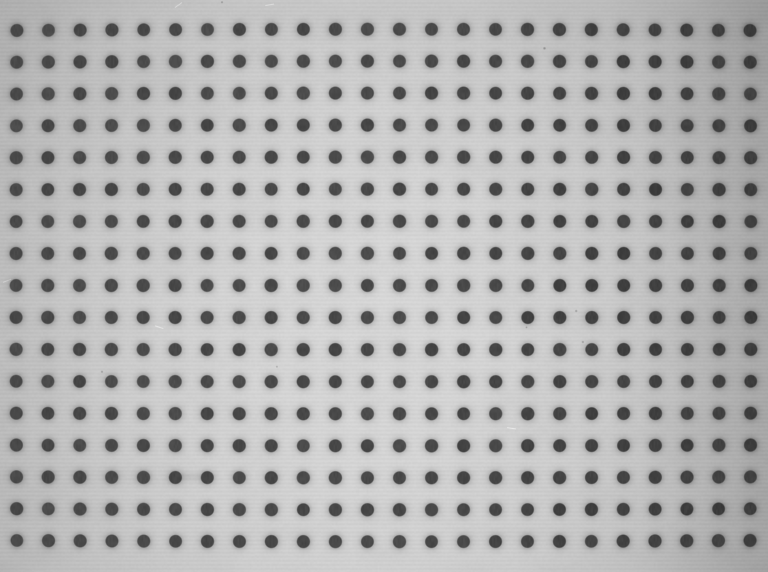
This pattern is drawn by a Shadertoy shader. Its source:

```glsl
const vec2 GRID = vec2(24.0, 17.0);
const float PITCH = 0.0418;
const float DOT_RADIUS = 0.0084;
const float LINE_PITCH = 0.0053;
const int SPECK_COUNT = 7;
const int SCRATCH_COUNT = 5;

float hash(vec2 p) {
    vec3 q = fract(vec3(p.xyx) * 0.1031);
    q += dot(q, q.yzx + 33.33);
    return fract((q.x + q.y) * q.z);
}

float valueNoise(vec2 p) {
    vec2 cell = floor(p);
    vec2 f = fract(p);
    f = f * f * (3.0 - 2.0 * f);
    float low = mix(hash(cell), hash(cell + vec2(1.0, 0.0)), f.x);
    float high = mix(hash(cell + vec2(0.0, 1.0)), hash(cell + 1.0), f.x);
    return mix(low, high, f.y);
}

float segmentDistance(vec2 p, vec2 a, vec2 b) {
    vec2 along = b - a;
    float t = clamp(dot(p - a, along) / dot(along, along), 0.0, 1.0);
    return length(p - a - along * t);
}

// Mild barrel distortion of the lens
vec2 undistort(vec2 p, vec2 center) {
    vec2 q = p - center;
    return q * (1.0 + 0.021 * dot(q, q));
}

// Uneven lighting, brightest just below the middle
float sheetLight(vec2 uv) {
    vec2 d = uv - vec2(0.47, 0.42);
    float light = 0.838 - 0.45 * d.x * d.x - 0.18 * d.y * d.y;
    return light - 0.05 * smoothstep(0.8, 1.0, uv.x);
}

// Faint horizontal ribs with soft mottling and grain
float sheetTexture(vec2 p) {
    float ribs = 0.010 * sin(6.28318 * p.y / LINE_PITCH);
    float mottle = 0.016 * (valueNoise(p * vec2(18.0, 40.0)) - 0.5);
    float grain = 0.014 * (valueNoise(p * 420.0) - 0.5);
    return ribs + mottle + grain;
}

float dotTone(vec2 p, vec2 id, vec2 uv) {
    float tone = 0.285 - 0.045 * smoothstep(0.45, 1.0, uv.x);
    tone += 0.03 * (hash(id + 7.0) - 0.5);
    return tone + 0.035 * (valueNoise(p * vec2(480.0, 190.0)) - 0.5);
}

// Small dark specks scattered over the sheet
float speckMask(vec2 p, float aspect, float blur) {
    float mask = 0.0;
    for (int i = 0; i < SPECK_COUNT; i++) {
        float k = float(i);
        vec2 pos = vec2(hash(vec2(k, 3.1)), hash(vec2(k, 8.7)) * aspect);
        float radius = mix(0.0006, 0.0016, hash(vec2(k, 5.3)));
        mask = max(mask, 1.0 - smoothstep(-blur, blur, length(p - pos) - radius));
    }
    return mask;
}

// Short pale scratches
float scratchMask(vec2 p, float aspect, float blur) {
    float mask = 0.0;
    for (int i = 0; i < SCRATCH_COUNT; i++) {
        float k = float(i);
        vec2 start = vec2(hash(vec2(k, 21.4)), hash(vec2(k, 32.9)) * aspect);
        float angle = 6.28318 * hash(vec2(k, 14.2));
        vec2 end = start + 0.01 * vec2(cos(angle), sin(angle));
        float d = segmentDistance(p, start, end) - 0.0004;
        mask = max(mask, 1.0 - smoothstep(-blur, blur, d));
    }
    return mask;
}

float smudge(vec2 p, vec2 center, vec2 size) {
    vec2 q = (p - center) / size;
    return exp(-dot(q, q));
}

void mainImage(out vec4 fragColor, in vec2 fragCoord) {
    float aspect = iResolution.y / iResolution.x;
    float pixel = 1.0 / iResolution.x;
    vec2 p = fragCoord * pixel;
    vec2 uv = fragCoord / iResolution.xy;

    // Nearest dot of the grid
    vec2 center = vec2(0.4993, 0.5 * aspect + 0.0007);
    vec2 gridPos = undistort(p, center) / PITCH + 0.5 * (GRID - 1.0);
    vec2 id = clamp(round(gridPos), vec2(0.0), GRID - 1.0);
    float radius = DOT_RADIUS * (1.0 + 0.04 * (hash(id) - 0.5));
    float dist = length(gridPos - id) * PITCH - radius;

    // Sheet, darkened softly around each dot
    float sheet = sheetLight(uv) + sheetTexture(p);
    sheet -= 0.15 * exp(-max(dist, 0.0) / 0.0034);
    sheet -= 0.05 * smudge(p, vec2(0.245, 0.166 * aspect), vec2(0.016, 0.006));

    // Dots and wear
    float edge = max(0.0012, 0.8 * pixel);
    float tone = mix(dotTone(p, id, uv), sheet, smoothstep(-edge, edge, dist));
    tone -= 0.18 * speckMask(p, aspect, pixel);
    tone += 0.12 * scratchMask(p, aspect, pixel);

    fragColor = vec4(vec3(clamp(tone, 0.0, 1.0)), 1.0);
}
```
